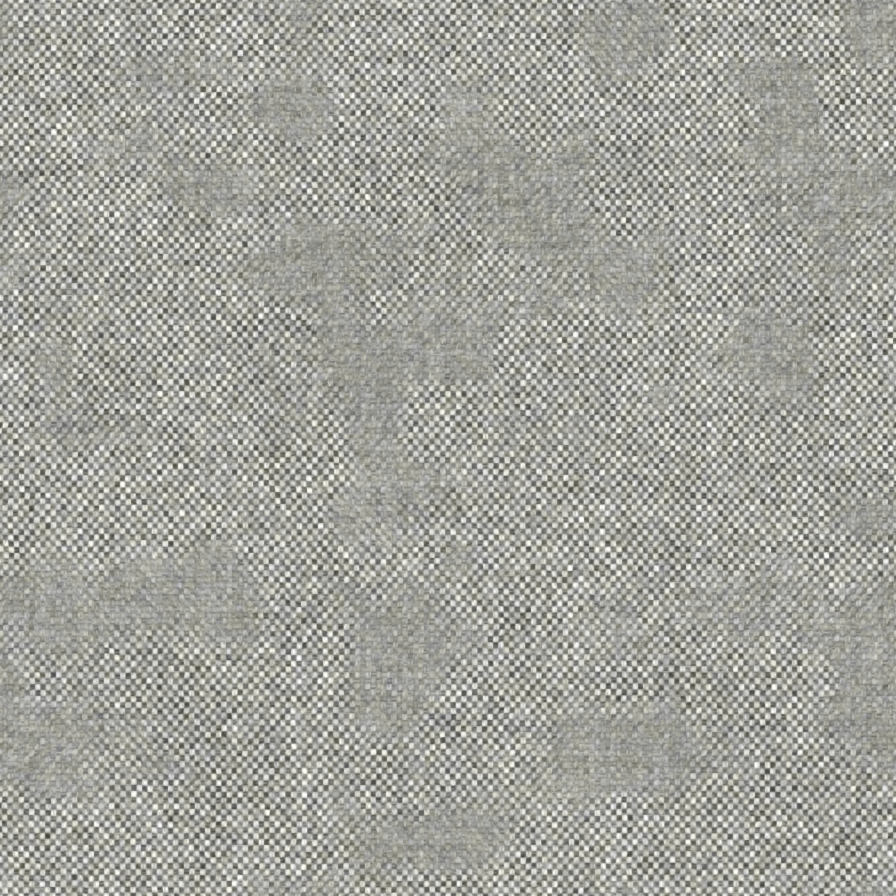
This texture is drawn by a WebGL 1 fragment shader. Its source:

```glsl
precision highp float;
// Grey woven cloth: staggered thread crossings, fading in soft patches, with flecked fibres.
uniform vec2 u_resolution;

#define THREADS vec2(168.0, 150.0)
#define PATCHES 11.0
#define FADE 0.2
#define DIAGONAL 0.4
#define WEAVE_DEPTH 0.185
#define SEAM_DEPTH 0.03
#define YARN_VARIATION 0.12
#define FIBRE_DEPTH 0.22
#define CLOUD_DEPTH 0.05
#define BASE_TONE 0.608
#define WOBBLE 0.35
#define SAMPLES 3

const float PI = 3.14159265;

float hash(vec2 p) {
  vec3 q = fract(vec3(p.xyx) * 0.1031);
  q += dot(q, q.yzx + 33.33);
  return fract((q.x + q.y) * q.z);
}

// Value noise that wraps after the given number of cells.
float noise(vec2 p, vec2 period) {
  vec2 cell = floor(p);
  vec2 f = fract(p);
  f = f * f * (3.0 - 2.0 * f);
  vec2 lo = mod(cell, period);
  vec2 hi = mod(cell + 1.0, period);
  return mix(mix(hash(lo), hash(vec2(hi.x, lo.y)), f.x),
             mix(hash(vec2(lo.x, hi.y)), hash(hi), f.x), f.y);
}

float tiledNoise(vec2 uv, vec2 cells, float seed) {
  return noise(uv * cells + seed, cells);
}

// Clarity of the weave, varying in cloudy patches.
float patchStrength(vec2 uv) {
  float cloud = 0.65 * tiledNoise(uv, vec2(PATCHES), 1.3)
              + 0.35 * tiledNoise(uv, vec2(PATCHES * 2.0), 6.7);
  return mix(FADE, 1.0, smoothstep(0.32, 0.58, cloud));
}

vec3 cloth(vec2 uv) {
  // Threads bend slightly out of line.
  vec2 bend = vec2(tiledNoise(uv, vec2(30.0, 60.0), 3.0),
                   tiledNoise(uv, vec2(60.0, 30.0), 8.0)) - 0.5;
  vec2 thread = uv * THREADS + bend * WOBBLE;
  vec2 crossing = mod(floor(thread + 0.5), THREADS);

  // Two diagonal waves make the staggered crossings; one leads where the weave fades.
  float contrast = patchStrength(uv);
  float lean = (tiledNoise(uv, vec2(PATCHES), 4.4) - 0.5) * 2.0 * DIAGONAL * (1.0 - contrast);
  float rising = cos(PI * (thread.x - thread.y)) * (1.0 + lean);
  float falling = cos(PI * (thread.x + thread.y)) * (1.0 - lean);
  float wave = 0.5 * (rising + falling);
  float relief = contrast * ((wave + 0.12) * 1.2 / sqrt(wave * wave + 0.2) - 0.1);

  // Thin shaded seams between neighbouring threads.
  vec2 seam = cos(2.0 * PI * thread);
  float seams = 0.4 * seam.x + 0.8 * seam.y;

  // Uneven yarn: each crossing, and long slubs in both directions.
  float yarn = (hash(crossing + 17.0) - 0.5) * mix(0.5, 1.25, contrast);
  float weftSlub = noise(vec2(uv.x * 14.0, crossing.y), vec2(14.0, THREADS.y)) - 0.5;
  float warpSlub = noise(vec2(crossing.x, uv.y * 14.0), vec2(THREADS.x, 14.0)) - 0.5;

  // Fine strands follow the thread that lies on top.
  float acrossFibre = tiledNoise(uv, vec2(230.0, 500.0), 2.0);
  float alongFibre = tiledNoise(uv, vec2(500.0, 230.0), 4.0);
  float fibre = mix(acrossFibre, alongFibre, smoothstep(-0.4, 0.4, wave)) - 0.5;

  // Broad drifts of lighter and darker cloth.
  float drift = 0.6 * tiledNoise(uv, vec2(9.0), 7.0)
              + 0.4 * tiledNoise(uv, vec2(26.0), 5.0) - 0.5;

  float tone = BASE_TONE + WEAVE_DEPTH * relief + SEAM_DEPTH * seams
             + YARN_VARIATION * (yarn + 0.4 * (weftSlub + warpSlub))
             + FIBRE_DEPTH * fibre + CLOUD_DEPTH * drift;

  // Grey with faint warm and cool flecks.
  float warmth = tiledNoise(uv, vec2(90.0), 9.0) - 0.5
               + 0.6 * (hash(crossing + 61.0) - 0.5);
  return vec3(tone) + vec3(0.004, 0.005, -0.021)
       + vec3(0.010, 0.006, -0.030) * warmth;
}

void main() {
  // Average a small grid of samples to smooth the edges.
  vec3 colour = vec3(0.0);
  for (int y = 0; y < SAMPLES; y++) {
    for (int x = 0; x < SAMPLES; x++) {
      vec2 offset = (vec2(float(x), float(y)) + 0.5) / float(SAMPLES) - 0.5;
      colour += cloth((gl_FragCoord.xy + offset) / u_resolution);
    }
  }
  colour /= float(SAMPLES * SAMPLES);
  gl_FragColor = vec4(clamp(colour, 0.0, 1.0), 1.0);
}
```
